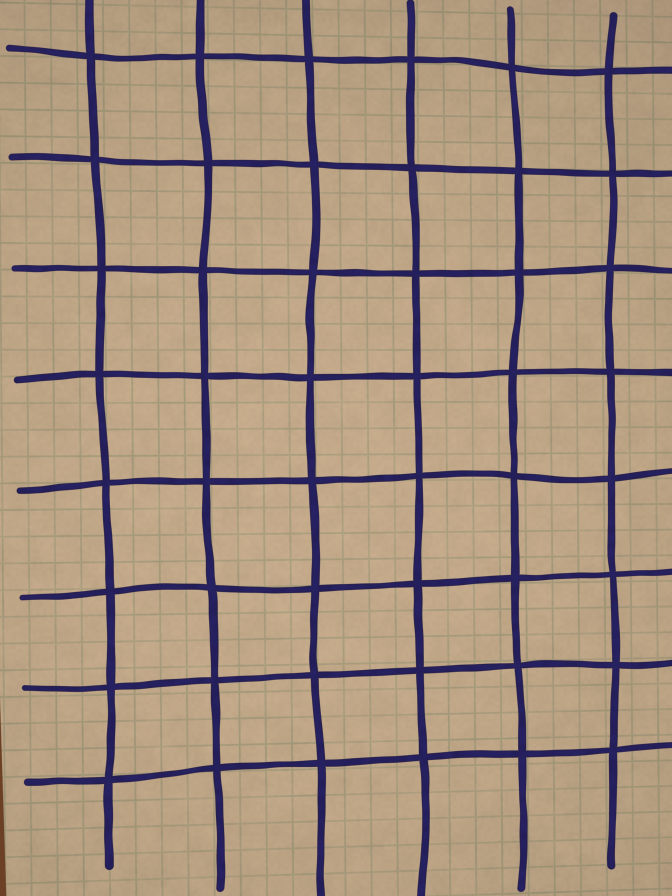
A Shadertoy shader for this pattern:

```glsl
// Hand-drawn blue marker grid, 6 strokes by 8, on faintly ruled squared paper.

const vec3 PAPER = vec3(0.76, 0.66, 0.535);
const vec3 RULING = vec3(0.58, 0.575, 0.45);
const vec3 INK_EDGE = vec3(0.15, 0.12, 0.30);
const vec3 INK_CORE = vec3(0.145, 0.125, 0.37);
const vec3 DESK = vec3(0.42, 0.25, 0.14);
const int COLUMNS = 6;
const int ROWS = 8;

float hash(vec2 p) {
    vec3 q = fract(vec3(p.xyx) * 0.1031);
    q += dot(q, q.yzx + 33.33);
    return fract((q.x + q.y) * q.z);
}

float noise(vec2 p) {
    vec2 cell = floor(p), f = fract(p);
    f = f * f * (3.0 - 2.0 * f);
    return mix(mix(hash(cell), hash(cell + vec2(1, 0)), f.x),
               mix(hash(cell + vec2(0, 1)), hash(cell + vec2(1, 1)), f.x), f.y);
}

// Slow hand drift along a stroke plus a little tremor.
float wobble(float along, float seed) {
    float drift = noise(vec2(along * 8.0 + seed * 3.7, seed * 17.0)) - 0.5;
    float tremor = noise(vec2(along * 45.0, seed * 11.0 + 5.0)) - 0.5;
    return drift * 0.011 + tremor * 0.0012;
}

// Signed distance to a round-ended stroke of uneven width.
float stroke(float along, float across, float start, float end, float radius, float seed) {
    float overshoot = along - clamp(along, start, end);
    float uneven = 0.85 + 0.3 * noise(vec2(along * 28.0, seed * 7.0));
    return length(vec2(across, overshoot)) - radius * uneven;
}

float verticalStroke(vec2 p, float i) {
    float center = 0.1029 + 0.1237 * i - 0.00156 * i * i
                 + (0.022 - 0.0035 * i) * p.y + wobble(p.y, i + 1.0);
    float end = 0.966 + 0.00625 * i * (5.0 - i);
    float radius = 0.0046 - 0.00008 * i;
    return stroke(p.y, p.x - center, -0.018 + 0.0072 * i, end, radius, i + 1.0);
}

float horizontalStroke(vec2 p, float j) {
    float center = 0.0573 + 0.1215 * j - 0.0176 * max(j - 5.0, 0.0)
                 + (0.030 - 0.0123 * j) * p.x + wobble(p.x, j + 20.0);
    return stroke(p.x, p.y - center, 0.0104 + 0.0029 * j, 2.0, 0.0036, j + 20.0);
}

float markerGrid(vec2 p) {
    float d = 1.0;
    for (int i = 0; i < COLUMNS; i++) d = min(d, verticalStroke(p, float(i)));
    for (int j = 0; j < ROWS; j++) d = min(d, horizontalStroke(p, float(j)));
    return d;
}

float coverage(float d, float pixel) {
    return smoothstep(0.75 * pixel, -0.75 * pixel, d);
}

// Printed squares, slightly skewed by the viewing angle.
float ruling(vec2 p, float pixel) {
    const float PITCH = 0.0292;
    vec2 q = vec2(p.x - 0.008 * (p.y - 0.5),
                  p.y - (p.x - 0.375) * (0.022 - 0.055 * p.y));
    vec2 d = abs(fract((q - vec2(0.3525, 0.449)) / PITCH + 0.5) - 0.5) * PITCH;
    vec2 line = vec2(coverage(d.x - 0.001, pixel), coverage(d.y - 0.001, pixel));
    line *= vec2(0.65 + 0.35 * noise(p * 18.0), 0.55 + 0.45 * noise(p * 18.0 + 40.0));
    return max(line.x, line.y);
}

vec3 paperColor(vec2 p, float pixel) {
    vec2 fromLight = p - vec2(0.33, 0.55);
    float light = 1.01 - 0.27 * dot(fromLight, fromLight);
    float mottle = 0.035 * (noise(p * 55.0) - 0.5) + 0.03 * (noise(p * 260.0) - 0.5);
    return mix(PAPER, RULING, 0.7 * ruling(p, pixel)) * (light + mottle);
}

void mainImage(out vec4 fragColor, in vec2 fragCoord) {
    // Page space: x to the right, y downward, one unit per canvas height.
    float pixel = 1.0 / iResolution.y;
    vec2 p = vec2(fragCoord.x, iResolution.y - fragCoord.y) * pixel;

    vec3 color = paperColor(p, pixel);

    // Desk showing past the lower left paper edge.
    float paperEdge = 0.032 * (p.y - 0.78);
    color = mix(color, DESK, coverage(p.x - paperEdge, pixel));

    // Marker ink, bluer along the middle of each stroke.
    float d = markerGrid(p);
    vec3 ink = mix(INK_EDGE, INK_CORE, smoothstep(0.0, -0.0025, d));
    ink *= 0.94 + 0.12 * noise(p * 120.0);
    color = mix(color, ink, coverage(d, pixel));

    fragColor = vec4(color, 1.0);
}
```
